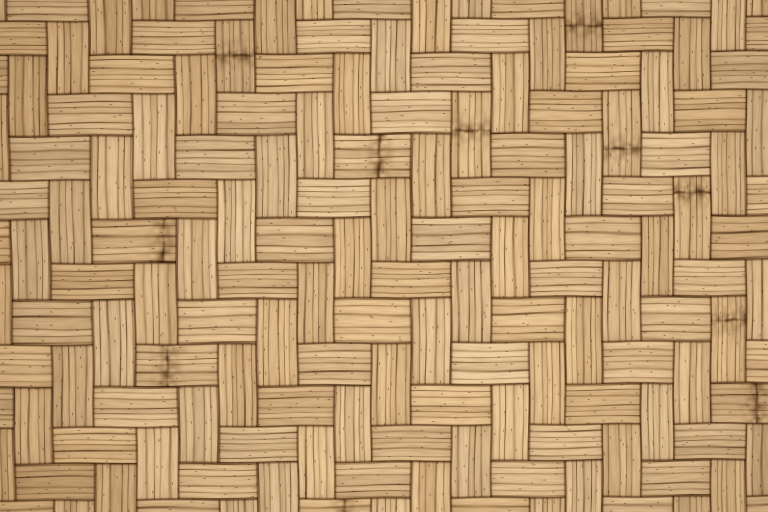
A Shadertoy shader for this texture:

```glsl
// Bamboo mat: two-over, two-under twill of ribbed strips with stained nodes.

const vec3  PALE = vec3(0.885, 0.757, 0.585);  // lit straw
const vec3  DEPTH = vec3(1.0, 1.22, 1.5);      // shade exponents, warmer when darker
const vec3  AMBER = vec3(1.0, 0.98, 0.94);     // tint of the warmer strips
const vec2  COLUMN_DENSITY = vec2(11.94, 0.8); // columns per height, and growth rightwards
const float ROW_DENSITY = 12.84;               // rows per height
const vec2  OFFSET = vec2(0.0098, -0.0349);    // position of the first seams
const float LEAN = 0.018;                      // slant of the left columns
const float TILT = 0.0065;                     // rise of the rows
const float JITTER = 0.15;                     // seam irregularity, in cells
const float ROW_WAVE = 0.12;                   // slow change of row height
const float SIDE_GAP = 0.045;                  // dark gap beside a strip, in cells
const float END_SHADE = 0.06;                  // shadow where a strip dives under
const float GROOVE = 0.15;                     // half width of a groove, in reeds
const float NODE_SHARE = 0.08;                 // share of strips with a node
const vec2  LIGHT_CENTER = vec2(0.86, 0.55);
const float VIGNETTE = 0.22;

float hash(vec2 p) {
    vec3 h = fract(p.xyx * 0.1031);
    h += dot(h, h.yzx + 33.33);
    return fract((h.x + h.y) * h.z);
}

// Distance to the nearest scattered point
float cellular(vec2 p) {
    vec2 base = floor(p);
    float nearest = 2.0;
    for (int y = -1; y <= 1; y++)
    for (int x = -1; x <= 1; x++) {
        vec2 c = base + vec2(x, y);
        vec2 site = c + vec2(hash(c), hash(c + 71.7));
        nearest = min(nearest, distance(p, site));
    }
    return nearest;
}

// Irregular seam positions; axis 0 = columns, 1 = rows
float seam(float i, float axis) {
    float wave = axis * ROW_WAVE * cos(0.4 * (i - 3.0));
    return i + JITTER * (hash(vec2(i, axis * 17.0 + 3.0)) - 0.5) - wave;
}

vec2 seams(vec2 i) { return vec2(seam(i.x, 0.0), seam(i.y, 1.0)); }

// Canvas position to slightly warped cell coordinates
vec2 matCoords(vec2 p) {
    p.x -= LEAN * p.y * max(0.0, 1.0 - p.x / 0.8);
    p.y += TILT * p.x;
    p -= OFFSET;
    vec2 q = vec2(p.x * (COLUMN_DENSITY.x + COLUMN_DENSITY.y * p.x), p.y * ROW_DENSITY);
    return q + 0.012 * sin(q.yx * 2.3 + q * 0.9);
}

vec3 weave(vec2 p) {
    vec2 q = matCoords(p);
    vec2 near = round(q);
    vec2 cell = near - 1.0 + step(seams(near), q);

    // Visible strip: a weft spans two columns, a warp spans two rows
    float phase = mod(cell.x + cell.y, 4.0);
    bool weft = phase < 2.0;
    vec2 first = cell - (weft ? vec2(phase, 0.0) : vec2(0.0, phase - 2.0));
    vec2 low = seams(first);
    vec2 size = seams(first + (weft ? vec2(2.0, 1.0) : vec2(1.0, 2.0))) - low;
    vec2 local = q - low;
    if (!weft) { local = local.yx; size = size.yx; }
    float lane = weft ? cell.y : cell.x + 50.0;
    vec2 id = first + (weft ? 40.0 : 140.0);
    float along = local.x, across = local.y / size.y;

    // Reeds of uneven width, gently rounded, with thin broken grooves
    float reeds = 5.0 + floor(2.0 * hash(vec2(lane, 7.0)));
    float r = across * reeds;
    r += 0.22 * sin(1.9 * r + 3.0 * lane) + 0.05 * sin(1.6 * along + 2.0 * r + id.x);
    float reed = floor(r), f = fract(r);
    float groove = 1.0 - smoothstep(0.02, GROOVE, min(f, 1.0 - f));
    float wear = hash(vec2(round(r) + 5.0, id.x + 9.0 * id.y));
    float cut = 0.12 + 0.34 * wear * (0.6 + 0.4 * sin(2.1 * along + 2.3 * round(r) + id.x));
    float shade = 1.035 + 0.07 * (hash(id) - 0.5);
    shade += 0.10 * (hash(vec2(id.x + 9.0 * id.y, reed + 20.0)) - 0.5);
    shade *= (1.0 - cut * groove) * (1.0 - 0.07 * pow(2.0 * f - 1.0, 2.0));

    // Fibre grain and sparse flecks
    vec2 fibre = vec2(along, across) + id * 3.7;
    shade -= 0.09 * cellular(fibre * vec2(1.6, 19.0));
    float fleck = cellular(fibre * vec2(1.5, 4.0));
    shade *= 1.0 - 0.3 * (1.0 - smoothstep(0.02, 0.08, fleck));

    // Gaps along the sides, shadows at the ends
    float side = min(local.y, size.y - local.y);
    float end = min(local.x, size.x - local.x);
    shade *= mix(0.52, 1.0, smoothstep(0.0, SIDE_GAP, side));
    shade *= mix(0.55, 1.0, smoothstep(-0.01, END_SHADE, end)) * (1.0 - 0.07 * exp(-7.0 * end));

    // Occasional node: a thin dark ring with a blotchy stain
    if (hash(id + 31.0) < NODE_SHARE) {
        float d = along - size.x * mix(0.08, 0.92, hash(id + 57.0));
        d += 0.012 * sin(11.0 * across + id.x);
        float ring = 0.4 * exp(-pow(d / 0.035, 2.0)) * (0.6 + 0.4 * sin(8.0 * across + id.y));
        float stain = 0.6 * exp(-5.0 * abs(d)) * cellular(fibre * vec2(4.0, 5.0));
        shade *= (1.0 - ring) * (1.0 - stain);
    }

    vec2 away = (p - LIGHT_CENTER) * vec2(0.85, 0.9);
    shade *= 1.0 - VIGNETTE * dot(away, away);
    vec3 tint = mix(vec3(1.0), AMBER, hash(id + 83.0));
    return PALE * tint * pow(vec3(clamp(shade, 0.05, 1.06)), DEPTH);
}

void mainImage(out vec4 fragColor, in vec2 fragCoord) {
    // Four samples per pixel smooth every edge
    vec3 color = vec3(0.0);
    for (int i = 0; i < 4; i++) {
        vec2 shift = vec2(i % 2, i / 2) * 0.5 - 0.25;
        vec2 p = (fragCoord + shift) / iResolution.y;
        color += weave(vec2(p.x, 1.0 - p.y));
    }
    fragColor = vec4(color / 4.0, 1.0);
}
```
